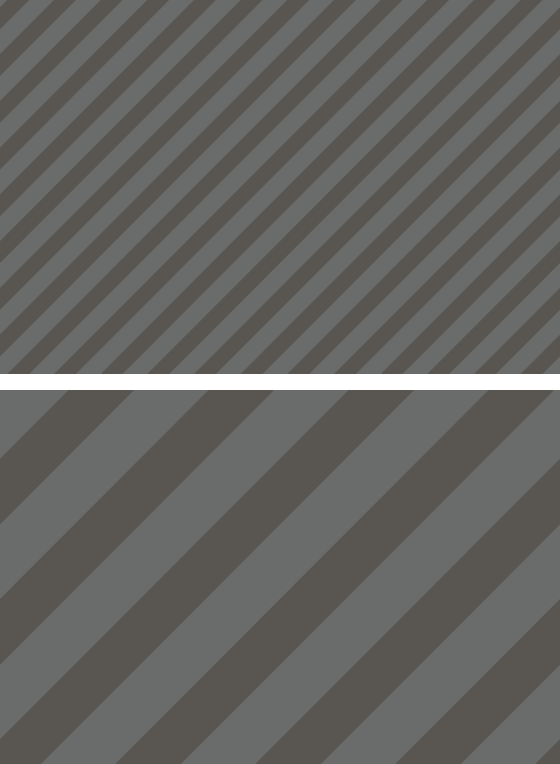
Top: the whole. Bottom: its middle third, enlarged.
Write a Shadertoy shader that draws this pattern.

```glsl
// Flat diagonal stripes in two muted greys, rising to the right.
#define REPEATS vec2(12.0, 8.0)   // whole stripe periods across and down
#define STRIPE_CENTER 0.391       // centre of the dark stripe within a period
#define STRIPE_WIDTH 0.469        // dark share of a period
#define LIGHT_GREY vec3(0.412, 0.422, 0.418)
#define DARK_GREY vec3(0.350, 0.336, 0.316)

// Signed distance to the nearest dark stripe, in periods; negative inside.
float stripeDistance(float phase) {
    float offset = fract(phase - STRIPE_CENTER + 0.5) - 0.5;
    return abs(offset) - 0.5 * STRIPE_WIDTH;
}

void mainImage(out vec4 fragColor, in vec2 fragCoord) {
    vec2 uv = fragCoord / iResolution.xy;

    // Phase runs across the stripes and wraps on both canvas axes.
    float phase = REPEATS.x * uv.x - REPEATS.y * uv.y;

    // One pixel measured perpendicular to the stripes, in periods.
    float pixel = length(REPEATS / iResolution.xy);
    float dark = clamp(0.5 - stripeDistance(phase) / pixel, 0.0, 1.0);

    fragColor = vec4(mix(LIGHT_GREY, DARK_GREY, dark), 1.0);
}
```
